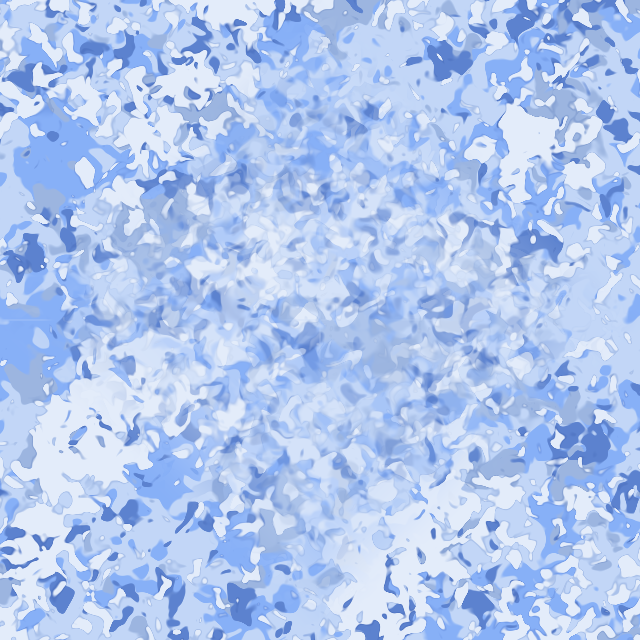
This texture is drawn by a three.js fragment shader. Its source:

```glsl
// Mottled icy-blue frost: ragged white and blue flecks, crisp in the corners, hazy in a central diamond.
varying vec2 vUv;

const vec3 AZURE = vec3(0.53, 0.69, 0.97);
const vec3 PALE  = vec3(0.76, 0.84, 0.97);
const vec3 SLATE = vec3(0.61, 0.71, 0.88);
const vec3 DEEP  = vec3(0.36, 0.51, 0.81);
const vec3 SNOW  = vec3(0.89, 0.925, 0.98);

vec3 hash3(vec3 q) {
  q = fract(q * vec3(0.1031, 0.1030, 0.0973));
  q += dot(q, q.yxz + 33.33);
  return fract((q.xxy + q.yxx) * q.zyx);
}

// Cellular noise: one signed soft blob per jittered cell, spread near 1.
float grains(vec2 p, float seed) {
  vec2 cell = floor(p);
  vec2 local = p - cell;
  float sum = 0.0;
  for (int y = -1; y <= 1; y++) {
    for (int x = -1; x <= 1; x++) {
      vec2 offset = vec2(float(x), float(y));
      vec3 rnd = hash3(vec3(cell + offset + 20.0, seed));
      vec2 toBlob = offset + rnd.xy - local;
      float falloff = max(1.0 - dot(toBlob, toBlob), 0.0);
      sum += (2.0 * rnd.z - 1.0) * falloff * falloff * falloff;
    }
  }
  return sum * 2.6;
}

// Layered sines bend the flecks into ragged, curling shapes.
vec2 warp(vec2 p, float seed) {
  vec2 bend = sin(p.yx * 71.0 + 2.0 * sin(p * 43.0 + seed) + seed);
  vec2 curl = sin(p.yx * 167.0 + 2.0 * sin(p * 113.0 - seed));
  return p + 0.006 * bend + 0.002 * curl;
}

// Fine flecks gathered into drifts.
float flecks(vec2 p, float drift, float scale, float seed) {
  return 0.6 * drift
       + 0.65 * grains(p * scale, seed)
       + 0.45 * grains(p * scale * 2.0, seed + 7.0);
}

vec3 paint(vec3 base, vec3 color, float field, float level, float soft) {
  return mix(base, color, smoothstep(level - soft, level + soft, field));
}

// One complete coat of flecks, from the azure ground up to the snow.
vec3 frost(vec2 uv, float soft, float seed) {
  vec2 p = warp(uv, seed);
  float drift = grains(uv * 6.0, seed + 11.0);
  float paleDrift = grains(uv * 9.0, seed + 23.0);
  float slateDrift = grains(uv * 8.0, seed + 37.0);
  float deepDrift = 0.5 * drift + 0.8 * grains(uv * 13.0, seed + 41.0);
  float snow = flecks(p, drift, 44.0, seed + 53.0);

  vec3 color = AZURE;
  color = paint(color, PALE, flecks(p, paleDrift, 30.0, seed + 61.0), -0.3, soft);
  color = paint(color, SLATE, flecks(p, slateDrift, 24.0, seed + 79.0), 1.0, soft);
  color = paint(color, DEEP, flecks(p, deepDrift, 34.0, seed + 97.0), 1.05, soft);

  // Thin shaded rim below each snow fleck
  float rim = smoothstep(0.1, 0.5, snow);
  color = mix(color, color * vec3(0.86, 0.89, 0.94), rim);
  return paint(color, SNOW, snow, 0.58, soft);
}

// Faint, broken hairline along one axis.
float seam(float across, float along) {
  float line = 1.0 - smoothstep(0.0006, 0.0022, abs(across));
  float broken = smoothstep(-0.2, 0.6, sin(along * 19.0 + 2.0 * sin(along * 11.0)));
  return line * broken;
}

void main() {
  vec2 centered = vUv - 0.5;
  float diamond = abs(centered.x) + abs(centered.y);
  float haze = 1.0 - smoothstep(0.28, 0.53, diamond);

  // Two coats overlap inside the diamond
  float soft = mix(0.17, 0.42, haze);
  vec3 color = mix(frost(vUv, soft, 3.0), frost(vUv, soft, 131.0), 0.45 * haze);

  float seams = max(seam(centered.x, vUv.y), seam(centered.y, vUv.x));
  color = mix(color, PALE, 0.22 * seams);
  gl_FragColor = vec4(color, 1.0);
}
```
